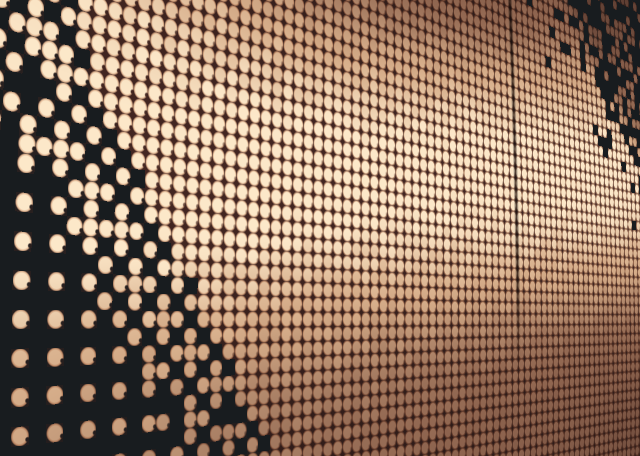
A Shadertoy shader for this pattern:

```glsl
// A wall of copper discs receding to the right, with missing discs at both ends
#define VANISH vec2(1.888, 0.2135)
#define COLUMN_RATE 122.3
#define COLUMN_START 65.91
#define ROW_RATE 60.9
#define DISC_RADIUS vec2(0.475, 0.485)
#define SEAM_COLUMN 47.5
#define SPARSE_WIDTH 0.153
#define BLUR 0.0004

const vec3 INK    = vec3(0.095, 0.11, 0.12);
const vec3 RUST   = vec3(0.29, 0.15, 0.125);
const vec3 SHADOW = vec3(0.24, 0.14, 0.12);
const vec3 BROWN  = vec3(0.56, 0.395, 0.31);
const vec3 COPPER = vec3(0.84, 0.68, 0.54);
const vec3 CREAM  = vec3(0.99, 0.91, 0.79);

float hash(vec2 p) {
    return fract(sin(dot(p, vec2(127.1, 311.7))) * 43758.5453);
}

// Columns bow slightly: they lean right on the left side, left on the right side
float bow(vec2 p) {
    float t = p.y - VANISH.y;
    return (0.02 * t + 0.07 * t * t) * (1.0 - 1.85 * p.x);
}

// Canvas position to column and row numbers; discs sit on whole numbers
vec2 toGrid(vec2 p) {
    float depth = VANISH.x - (p.x - bow(p));
    return vec2(COLUMN_RATE / depth - COLUMN_START,
                ROW_RATE * (p.y - VANISH.y) / depth);
}

// Approximate inverse, used to place whole discs on either side of an edge
vec2 toCanvas(vec2 g) {
    float depth = COLUMN_RATE / (g.x + COLUMN_START);
    vec2 p = vec2(VANISH.x - depth, VANISH.y + g.y * depth / ROW_RATE);
    p.x += bow(p);
    return p;
}

// Distance past the stepped left edge; positive is the thinned-out side
float leftGap(vec2 p) {
    return 0.138 + 0.48 * max(0.0, 0.60 - p.y) - p.x;
}

// Distance past the slanted upper right edge
float rightGap(vec2 p) {
    return p.x - 0.875 - 0.45 * (0.7135 - p.y);
}

// 1 where the cell holds a disc, 0 where it is empty
float hasDisc(vec2 cell, vec2 center) {
    float chance = hash(cell);
    vec2 odd = mod(cell, 2.0);
    float left = leftGap(center);
    float right = rightGap(center);
    if (left > SPARSE_WIDTH) return (1.0 - odd.x) * (1.0 - odd.y);
    if (left > 0.0) {
        float checker = 1.0 - mod(odd.x + odd.y, 2.0);
        return max(checker * step(chance, 0.96), step(chance, 0.26));
    }
    if (right > 0.0) return step(chance, 0.42);
    float holes = 0.15 * smoothstep(-0.09, 0.0, right);
    return step(holes, chance);
}

// A broad band of light that narrows and dims toward the right
float wallLight(vec2 p) {
    float base = 0.62 - 0.36 * p.x;
    base += 0.26 * (1.0 - smoothstep(0.1, 0.55, p.x)) * smoothstep(0.2, 0.45, p.y);
    float y = (p.y - 0.44) / mix(0.27, 0.21, p.x);
    float light = base + (1.02 - 0.08 * p.x - base) * exp(-y * y);
    vec2 dim = (p - vec2(0.76, 0.74)) / vec2(0.25, 0.13);
    return light * (1.0 - 0.25 * exp(-dot(dim, dim)));
}

vec3 copperRamp(float light) {
    vec3 c = mix(SHADOW, BROWN, smoothstep(0.0, 0.42, light));
    c = mix(c, COPPER, smoothstep(0.36, 0.72, light));
    return mix(c, CREAM, smoothstep(0.66, 0.97, light));
}

void mainImage(out vec4 fragColor, in vec2 fragCoord) {
    vec2 p = fragCoord / iResolution.x;
    float soft = 0.7 / iResolution.x + BLUR;

    // Perspective grid and the size of one cell on the canvas
    vec2 grid = toGrid(p);
    vec2 cell = floor(grid + 0.5);
    vec2 local = grid - cell;
    vec2 center = toCanvas(cell);
    float depth = VANISH.x - p.x;
    vec2 size = vec2(depth * depth / COLUMN_RATE, depth / ROW_RATE);

    // Disc with a shallow notch at its lower right, clearer on the near discs
    vec2 radius = DISC_RADIUS * size;
    float dist = (length(local / DISC_RADIUS) - 1.0) * min(radius.x, radius.y);
    float notch = (length(local - vec2(0.42, -0.20)) - 0.12) * size.x;
    float notchDepth = 1.0 - 0.65 * smoothstep(0.2, 0.4, p.x);
    float present = hasDisc(cell, center);
    float disc = present * (1.0 - smoothstep(-0.8 * soft, 1.2 * soft, dist));
    disc *= 1.0 - notchDepth * (1.0 - smoothstep(-soft, soft, notch));

    // Dark backing, warmed by the light between crowded discs
    float light = wallLight(p);
    float crowded = 1.0 - smoothstep(-0.01, 0.02, max(leftGap(p), rightGap(p)));
    float warmth = max(0.8 * crowded * present, 0.3 * present);
    vec3 color = mix(INK, RUST * (0.5 + 0.55 * light), warmth);

    // Lit face with a thin rusty rim
    float corner = smoothstep(-0.01, 0.03, rightGap(p));
    float shade = light * (0.95 + 0.1 * hash(cell + 17.0)) * (1.0 - 0.45 * corner);
    vec3 face = copperRamp(shade);
    float rim = smoothstep(-0.13 * size.x, 0.0, dist);
    face = mix(face, face * vec3(0.88, 0.77, 0.71), rim);
    color = mix(color, face, disc);

    // Panel joint
    float seam = 1.0 - smoothstep(0.1, 0.45, abs(grid.x - SEAM_COLUMN));
    color *= 1.0 - 0.45 * seam * smoothstep(0.12, 0.3, p.y);

    fragColor = vec4(color, 1.0);
}
```
